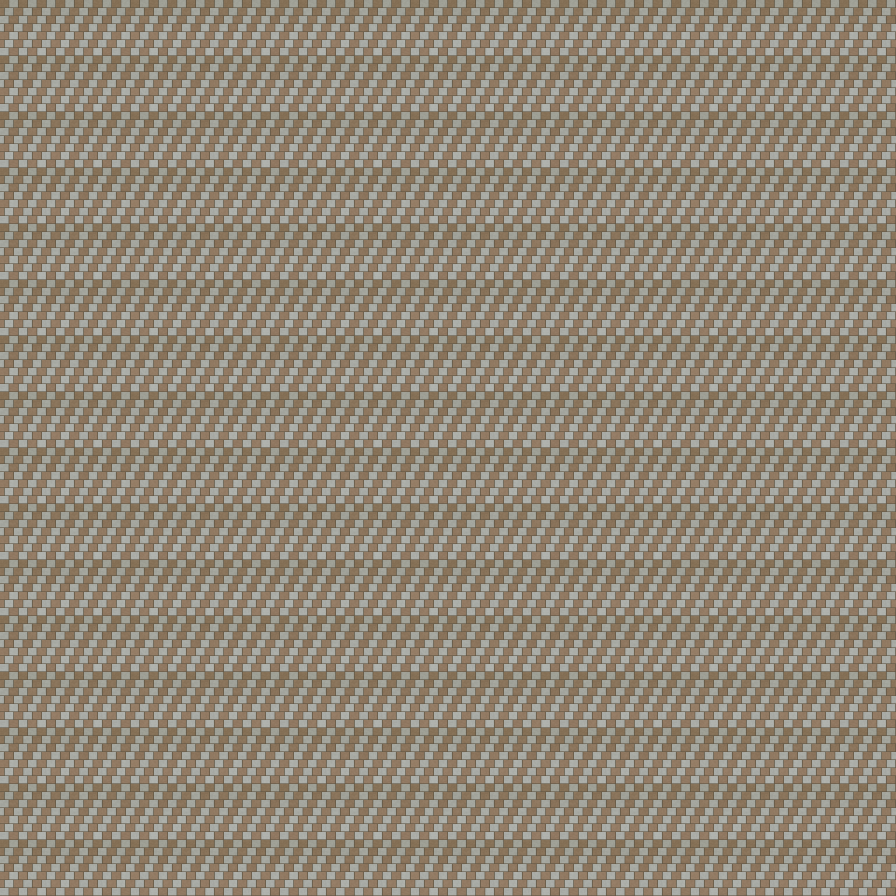
Write a three.js fragment shader that draws this texture.

```glsl
varying vec2 vUv;

const float REPEATS = 16.0;               // blocks across and down
const vec2 BLOCK = vec2(6.0, 7.0);        // tiles in one block
const float ROW_SHIFT = 0.5;              // sideways step per row, in tiles
const vec2 JOINT = vec2(0.075, 0.07);     // joint width, in tiles
const float JOINT_SOFTNESS = 0.03;
const float TILE_VARIATION = 0.035;
const float GRAIN = 0.04;
const float GRAIN_CELLS = 48.0;           // grain cells per block
const int SAMPLES = 4;                    // smoothing samples per axis

const vec3 STONE_LIGHT = vec3(0.67, 0.68, 0.66);
const vec3 STONE_SHADE = vec3(0.615, 0.62, 0.58);
const vec3 CLAY_LIGHT = vec3(0.575, 0.48, 0.39);
const vec3 CLAY_SHADE = vec3(0.52, 0.438, 0.335);
const vec3 JOINT_COLOR = vec3(0.37, 0.33, 0.26);

float hash(vec2 p) {
  vec3 q = fract(vec3(p.xyx) * 0.1031);
  q += dot(q, q.yzx + 33.33);
  return fract((q.x + q.y) * q.z);
}

// Value noise that wraps after the given number of cells
float wrappedNoise(vec2 p, float period) {
  vec2 cell = floor(p);
  vec2 f = fract(p);
  f = f * f * (3.0 - 2.0 * f);
  vec2 a = mod(cell, period);
  vec2 b = mod(cell + 1.0, period);
  return mix(mix(hash(a), hash(vec2(b.x, a.y)), f.x),
             mix(hash(vec2(a.x, b.y)), hash(b), f.x), f.y);
}

vec3 tiledSurface(vec2 uv) {
  vec2 block = uv * REPEATS;

  // Rows step sideways and start over in every block
  vec2 grid = block * BLOCK;
  float row = mod(floor(grid.y), BLOCK.y);
  grid.x -= row * ROW_SHIFT;
  vec2 local = fract(grid);
  vec2 id = vec2(mod(floor(grid.x), BLOCK.x), row);

  // Alternating stone and clay, darker toward the top of a block
  float isClay = mod(id.x, 2.0);
  float height = row / (BLOCK.y - 1.0);
  float shade = height * height;
  vec3 stone = mix(STONE_LIGHT, STONE_SHADE, shade);
  vec3 clay = mix(CLAY_LIGHT, CLAY_SHADE, shade);
  vec3 color = mix(stone, clay, isClay);

  // Tile tone and fine grain
  color += (hash(id + 17.0) - 0.5) * TILE_VARIATION;
  color += (wrappedNoise(block * GRAIN_CELLS, GRAIN_CELLS) - 0.5) * GRAIN;

  // Shadowed joints along the right and lower sides
  vec2 edge = vec2(1.0 - local.x, local.y);
  vec2 face = smoothstep(JOINT - JOINT_SOFTNESS, JOINT + JOINT_SOFTNESS, edge);
  return mix(JOINT_COLOR, color, face.x * face.y);
}

void main() {
  // Average over the footprint to smooth all edges
  vec2 dx = dFdx(vUv);
  vec2 dy = dFdy(vUv);
  vec3 sum = vec3(0.0);
  for (int j = 0; j < SAMPLES; j++) {
    for (int i = 0; i < SAMPLES; i++) {
      vec2 offset = (vec2(float(i), float(j)) + 0.5) / float(SAMPLES) - 0.5;
      sum += tiledSurface(fract(vUv + dx * offset.x + dy * offset.y));
    }
  }
  gl_FragColor = vec4(sum / float(SAMPLES * SAMPLES), 1.0);
}
```
